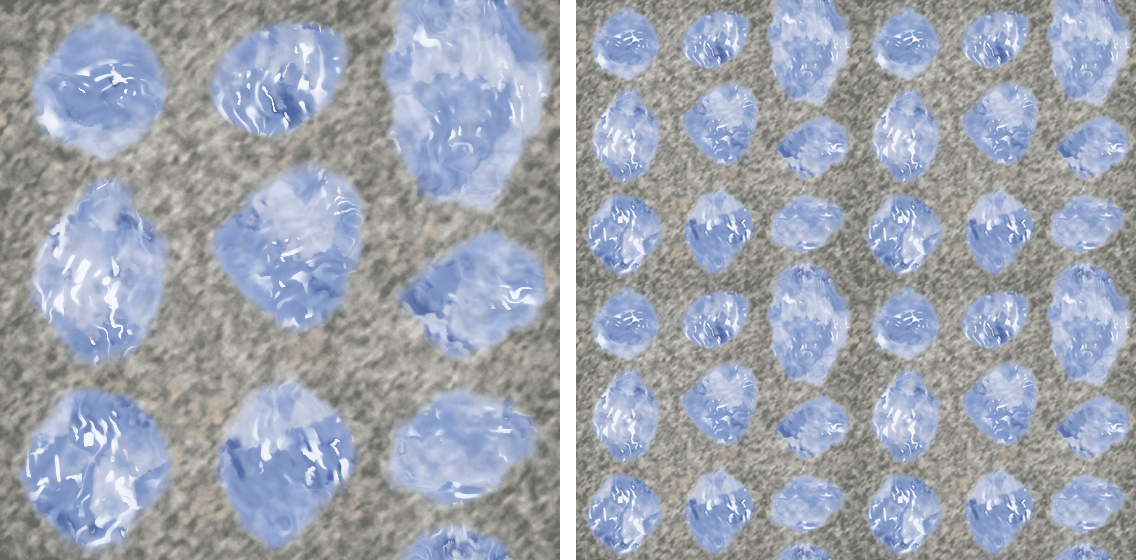
Left: one tile. Right: repeated 2 by 2.
Write a Shadertoy shader that draws this texture.

```glsl
#define GRID 3.0
#define GAP 0.022
#define EDGE 0.011
#define GRAIN 64.0
#define STONE_DARK vec3(0.41, 0.41, 0.39)
#define STONE_LIGHT vec3(0.82, 0.81, 0.79)
#define STONE_WARM vec3(0.74, 0.66, 0.57)
#define BLUE vec3(0.52, 0.61, 0.79)
#define PALE vec3(0.78, 0.81, 0.89)
#define DEEP vec3(0.26, 0.36, 0.60)
#define GLINT vec3(0.96, 0.97, 0.99)
#define TAU 6.2831853

float hash(vec2 p) {
    return fract(sin(dot(p, vec2(127.1, 311.7))) * 43758.5453);
}

// Value noise that wraps after a whole number of cells
float noise(vec2 p, vec2 period) {
    vec2 i = floor(p), f = fract(p);
    f = f * f * (3.0 - 2.0 * f);
    vec2 a = mod(i, period), b = mod(i + 1.0, period);
    return mix(mix(hash(a), hash(vec2(b.x, a.y)), f.x),
               mix(hash(vec2(a.x, b.y)), hash(b), f.x), f.y);
}

float fbm(vec2 p, float period) {
    float sum = 0.0, amp = 0.533;
    for (int i = 0; i < 4; i++) {
        sum += amp * noise(p, vec2(period));
        p *= 2.0;
        period *= 2.0;
        amp *= 0.5;
    }
    return sum;
}

float smoothMax(float a, float b, float k) {
    float h = max(k - abs(a - b), 0.0) / k;
    return max(a, b) + h * h * k * 0.25;
}

vec2 rotate(vec2 p, float a) {
    return mat2(cos(a), sin(a), -sin(a), cos(a)) * p;
}

// Uneven row borders, one set per column
float rowBorder(float column, float row) {
    float jitter = hash(vec2(column + 3.7, mod(row, GRID) + 8.3)) - 0.5;
    return (row + 0.55 * jitter) / GRID;
}

// Rounded box with randomly cut corners
float gemDistance(vec2 q, vec2 halfSize, vec2 id) {
    vec2 b = abs(q) - halfSize;
    float d = smoothMax(b.x, b.y, 0.05);
    for (int k = 0; k < 4; k++) {
        vec2 corner = vec2(k % 2, k / 2) * 2.0 - 1.0;
        float cut = mix(0.95, 1.65, hash(id * 5.1 + corner * 2.3));
        float c = (dot(q / halfSize, corner) - cut) * min(halfSize.x, halfSize.y) * 0.7;
        d = smoothMax(d, c, 0.04);
    }
    return d;
}

// Softly joined facets, each with its own tone
float facets(vec2 p) {
    vec2 cell = floor(p);
    float sum = 0.0, total = 0.0;
    for (int y = -1; y <= 1; y++)
    for (int x = -1; x <= 1; x++) {
        vec2 c = cell + vec2(x, y);
        vec2 r = c + vec2(hash(c + 0.3), hash(c + 7.9)) - p;
        float weight = exp(-26.0 * dot(r, r));
        sum += weight * hash(c + 4.6);
        total += weight;
    }
    return sum / (total + 1e-9);
}

vec3 stoneColor(vec2 uv) {
    vec2 u = uv + 0.012 * (vec2(fbm(uv * 24.0, 24.0), fbm(uv * 24.0 + 9.0, 24.0)) - 0.5);
    float fleck = noise(vec2(u.x + u.y, u.x - u.y) * vec2(42.0, 84.0), vec2(42.0, 84.0));
    float grain = fbm(u * GRAIN, GRAIN);
    float patches = fbm(uv * 5.0, 5.0);
    float v = 0.47 + 0.55 * (fleck - 0.5) + 0.95 * (grain - 0.5) + 0.6 * (patches - 0.5);
    vec3 color = mix(STONE_DARK, STONE_LIGHT, clamp(v, 0.0, 1.0));
    float warm = smoothstep(0.52, 0.75, fbm(uv * 11.0 + 4.0, 11.0));
    return mix(color, STONE_WARM, 0.45 * warm * smoothstep(0.3, 0.7, v));
}

vec3 gemColor(vec2 q, vec2 id) {
    vec2 seed = 13.0 + id * 17.0;
    float wide = fbm(q * 9.0 + seed, 512.0);
    float fine = fbm(q * 42.0 + seed, 512.0);
    vec2 bent = q + 0.05 * (vec2(wide, fine) - 0.5);
    float tone = 0.45 + 1.1 * (wide - 0.5) + 0.65 * (facets(bent * 13.0 + seed) - 0.5) + 0.7 * (fine - 0.5);
    vec3 color = mix(BLUE, PALE, smoothstep(0.05, 0.9, tone));

    // Streaks follow a slowly turning cleavage direction
    vec2 s = rotate(q, hash(id + 2.2) * TAU + 2.5 * wide);
    float streak = noise(s * vec2(38.0, 95.0) + seed, vec2(512.0));
    float chip = noise(rotate(bent, 1.1) * vec2(50.0, 75.0) + seed + 31.0, vec2(512.0));
    color += 0.10 * (streak - 0.5);

    float darkZone = smoothstep(0.50, 0.68, fbm(q * 10.0 + seed + 60.0, 512.0));
    color = mix(color, DEEP, 0.85 * darkZone * smoothstep(0.5, 0.8, 0.5 * chip + 0.5 * fine + 0.1));
    float brightZone = smoothstep(0.42, 0.62, fbm(q * 11.0 + seed + 90.0, 512.0));
    float glint = max(smoothstep(0.66, 0.84, streak), smoothstep(0.78, 0.9, chip));
    return mix(color, GLINT, 0.95 * glint * brightZone);
}

void mainImage(out vec4 fragColor, in vec2 fragCoord) {
    vec2 uv = fragCoord / iResolution.xy;
    float nearest = 1.0;
    vec2 gemPos = vec2(0.0), gemId = vec2(0.0);

    // Nearest gem on the wrapped canvas
    for (float x = 0.0; x < GRID; x++)
    for (float y = 0.0; y < GRID; y++) {
        vec2 id = vec2(x, y);
        float low = rowBorder(x, y), high = rowBorder(x, y + 1.0);
        vec2 center = vec2((x + 0.5 + 0.08 * (hash(id + 5.5) - 0.5)) / GRID, 0.5 * (low + high));
        vec2 halfSize = vec2(0.5 / GRID - 0.025 * hash(id + 1.4), 0.5 * (high - low)) - GAP;
        vec2 q = fract(uv - center + 0.5) - 0.5;
        float d = gemDistance(q, halfSize, id);
        if (d < nearest) { nearest = d; gemPos = q; gemId = id; }
    }

    // Ragged, slightly translucent border
    nearest += 0.035 * (fbm(uv * 16.0, 16.0) - 0.5) + 0.014 * (fbm(uv * 60.0, 60.0) - 0.5);
    float cover = smoothstep(EDGE, -EDGE, nearest);
    vec3 gem = mix(gemColor(gemPos, gemId), PALE, 0.35 * smoothstep(-0.025, 0.005, nearest));
    fragColor = vec4(mix(stoneColor(uv), gem, cover), 1.0);
}
```
